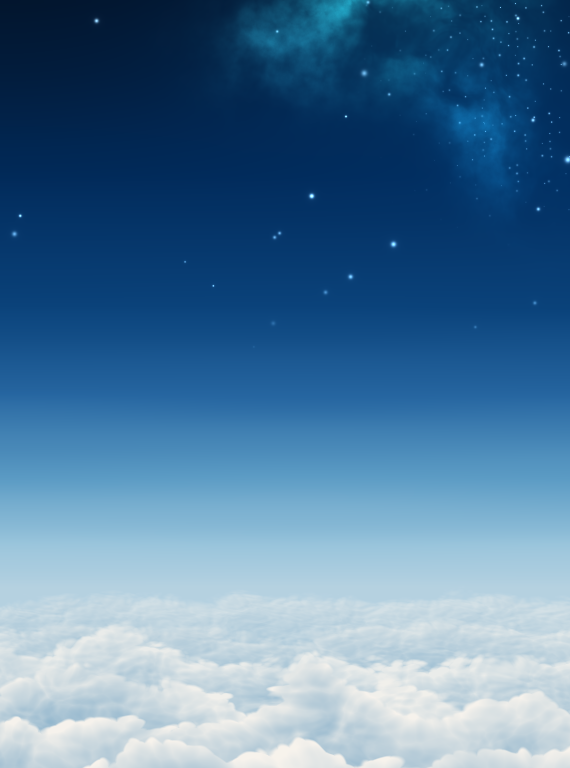
Reproduce this background procedurally as a WebGL 1 fragment shader.

```glsl
precision highp float;
// A night sky fading to a pale horizon above a sea of sunlit cumulus.
// The sky is a colour ramp with a noise nebula and hashed grid stars; the
// clouds are layers drawn back to front, with cellular billows lit from the left.

uniform vec2 u_resolution;

#define HORIZON 0.235
#define CLOUD_LAYERS 6
#define FAR_FREQ 25.0
#define NEAR_FREQ 9.5
#define RELIEF 1.25
#define LIGHT_DIR vec2(-0.65, 0.76)
#define NEBULA_GAIN 0.85
#define STAR_GAIN 1.0

const vec3 STAR_TINT = vec3(0.72, 0.92, 1.0);
const vec3 CLOUD_SHADE = vec3(0.57, 0.71, 0.80);
const vec3 CLOUD_LIT = vec3(0.95, 0.94, 0.92);
const vec3 HAZE = vec3(0.71, 0.82, 0.88);

float hash(vec2 p) {
  return fract(sin(dot(p, vec2(127.1, 311.7))) * 43758.545);
}

vec2 hash2(vec2 p) {
  return vec2(hash(p), hash(p + 37.3));
}

float noise(vec2 p) {
  vec2 i = floor(p), f = fract(p);
  f = f * f * (3.0 - 2.0 * f);
  return mix(mix(hash(i), hash(i + vec2(1, 0)), f.x),
             mix(hash(i + vec2(0, 1)), hash(i + vec2(1, 1)), f.x), f.y);
}

float fbm(vec2 p) {
  float sum = 0.0, amp = 0.5;
  for (int i = 0; i < 5; i++) {
    sum += amp * noise(p);
    p = mat2(1.6, 1.2, -1.2, 1.6) * p + 7.1;
    amp *= 0.5;
  }
  return sum;
}

float bump(float x, float centre, float width) {
  float d = (x - centre) / width;
  return exp(-d * d);
}

float ramp(float a, float b, float x) {
  return clamp((x - a) / (b - a), 0.0, 1.0);
}

// Rounded cells: one dome around each jittered grid point
float puff(vec2 p) {
  vec2 cell = floor(p), f = fract(p);
  float nearest = 1.0;
  for (int y = -1; y <= 1; y++)
    for (int x = -1; x <= 1; x++) {
      vec2 o = vec2(x, y);
      vec2 d = o + hash2(cell + o) - f;
      nearest = min(nearest, dot(d, d));
    }
  return 1.0 - nearest;
}

float billow(vec2 p) {
  p += 0.4 * vec2(noise(p * 1.3), noise(p * 1.3 + 19.0));
  return 0.5 * puff(p * 0.7) + 0.27 * puff(p * 1.7 + 5.0)
       + 0.14 * puff(p * 3.9 + 9.0) + 0.09 * noise(p * 7.0);
}

vec3 skyGradient(float y) {
  vec3 c = mix(HAZE, vec3(0.60, 0.77, 0.86), ramp(HORIZON, 0.29, y));
  c = mix(c, vec3(0.36, 0.61, 0.77), ramp(0.29, 0.38, y));
  c = mix(c, vec3(0.15, 0.40, 0.63), ramp(0.38, 0.485, y));
  c = mix(c, vec3(0.04, 0.26, 0.48), ramp(0.485, 0.60, y));
  c = mix(c, vec3(0.005, 0.17, 0.36), ramp(0.60, 0.77, y));
  return mix(c, vec3(0.01, 0.105, 0.225), ramp(0.77, 1.0, y));
}

vec3 nebula(vec2 uv, vec2 p) {
  float core = bump(uv.x, 0.70, 0.15) * bump(uv.y, 1.02, 0.09);
  float wisp = bump(uv.x, 0.50, 0.12) * bump(uv.y, 0.94, 0.06);
  float arm = bump(uv.x, 0.85 + 0.4 * (0.85 - uv.y), 0.08) * bump(uv.y, 0.86, 0.10);
  float wide = bump(uv.x, 0.90, 0.35) * smoothstep(0.65, 0.95, uv.y);
  float cloud = fbm(p * 13.0 + 1.5 * fbm(p * 7.0));
  float strands = smoothstep(0.25, 0.80, cloud) * (0.4 + 1.2 * fbm(p * 60.0));
  vec3 light = vec3(0.14, 0.60, 0.58) * core + vec3(0.05, 0.18, 0.19) * wisp
             + vec3(0.04, 0.20, 0.25) * arm;
  return NEBULA_GAIN * (light * (0.15 + 1.4 * strands) + vec3(0.0, 0.05, 0.08) * wide);
}

// One jittered star per grid cell, kept with the given probability
float stars(vec2 p, float cellSize, float chance, float radius) {
  vec2 cell = floor(p / cellSize);
  vec2 centre = (cell + 0.2 + 0.6 * hash2(cell + 3.7)) * cellSize;
  float size = radius * mix(0.5, 1.1, hash(cell + 8.2));
  float d = length(p - centre) / size;
  float glow = exp(-d * d) + 0.18 * exp(-d * 0.9);
  float kept = hash(cell + 51.0) < chance ? 1.0 : 0.0;
  return kept * glow * mix(0.4, 1.1, hash(cell + 23.0));
}

vec3 cloudSea(vec3 col, vec2 uv, vec2 p) {
  for (int i = 0; i < CLOUD_LAYERS; i++) {
    float f = float(i) / float(CLOUD_LAYERS - 1);  // 0 far, 1 near
    float amp = mix(0.025, 0.075, f);
    float top = HORIZON - 0.01 - 0.25 * f + amp * (noise(vec2(uv.x * mix(9.0, 4.0, f), f * 31.0)) - 0.4);
    // Main swells of the far, middle and near banks
    top += 0.045 * bump(uv.x, 0.20, 0.10) * bump(f, 0.4, 0.08);
    top += 0.040 * bump(uv.x, 0.14, 0.16) * bump(f, 0.6, 0.08);
    top += (0.085 * bump(uv.x, 0.56, 0.11) + 0.05 * bump(uv.x, 0.87, 0.12)) * bump(f, 0.8, 0.08);
    if (p.y > top + amp) continue;
    vec2 q = p * vec2(1.0, mix(2.2, 1.1, f)) * mix(FAR_FREQ, NEAR_FREQ, f) + f * 57.0;
    float body = billow(q);
    float depth = top - p.y + amp * 1.3 * (body - 0.62);
    float facing = body - billow(q + 0.2 * LIGHT_DIR);
    float light = 0.68 + RELIEF * facing + 0.30 * exp(-max(depth, 0.0) / 0.018)
                - 0.42 * smoothstep(0.005, 0.08, depth) + 0.7 * (fbm(p * 8.0 + f * 13.0) - 0.45);
    vec3 shade = mix(CLOUD_SHADE, CLOUD_LIT, clamp(light, 0.0, 1.05));
    shade = mix(shade, HAZE, 0.55 * (1.0 - f) * (1.0 - f));
    col = mix(col, shade, smoothstep(0.0, mix(0.018, 0.005, f), depth));
  }
  return col;
}

void main() {
  vec2 uv = gl_FragCoord.xy / u_resolution;
  vec2 p = gl_FragCoord.xy / u_resolution.y;

  // Sky with faint level streaks and a darker left corner
  vec3 col = skyGradient(uv.y + 0.010 * (noise(p * vec2(2.5, 32.0)) - 0.5));
  col *= 1.0 - 0.2 * (1.0 - smoothstep(0.0, 0.6, uv.x)) * smoothstep(0.7, 1.0, uv.y);
  col += nebula(uv, p);

  // Sparse bright stars, then dust gathered at the upper right
  float high = smoothstep(0.52, 0.70, uv.y);
  float right = smoothstep(0.60, 0.95, uv.x + 0.4 * (uv.y - 0.85)) * smoothstep(0.66, 0.82, uv.y);
  float sparkle = stars(p, 0.055, 0.04 + 0.10 * smoothstep(0.35, 0.6, uv.x), 0.0034);
  sparkle += stars(p + 4.3, 0.030, 0.02 + 0.10 * right, 0.0021);
  sparkle += 0.5 * right * stars(p + 9.1, 0.011, 0.35 * right, 0.0013);
  col += STAR_GAIN * high * sparkle * STAR_TINT;

  gl_FragColor = vec4(clamp(cloudSea(col, uv, p), 0.0, 1.0), 1.0);
}
```
